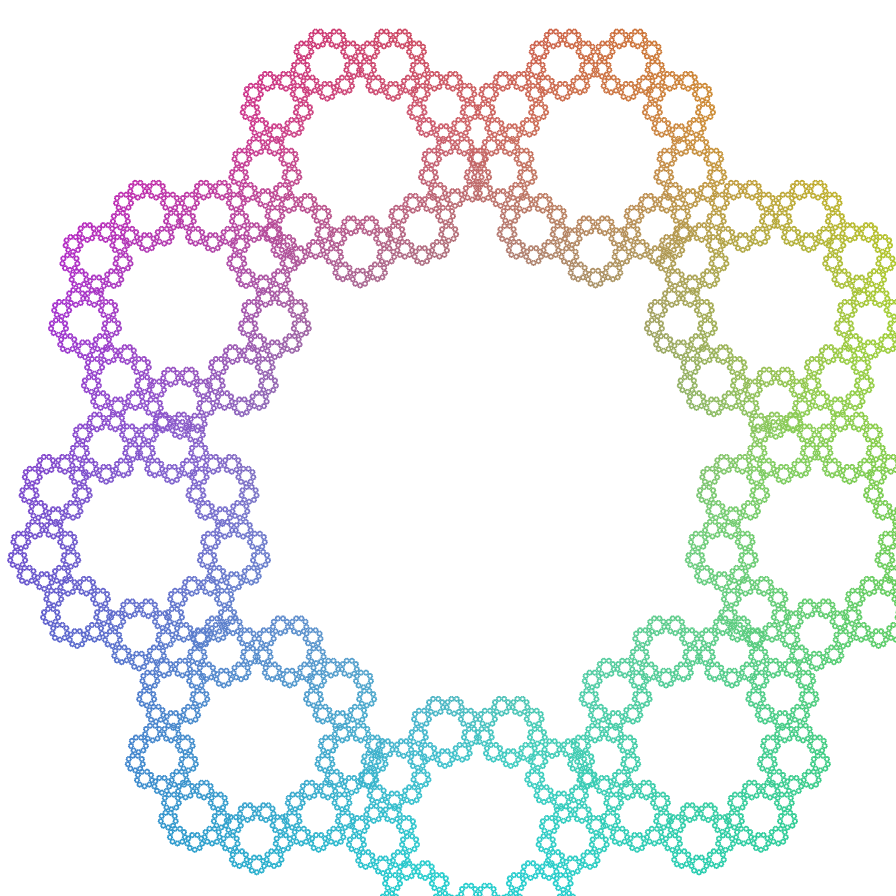
Write a Shadertoy shader that draws this pattern.

```glsl
// Draws a ring of nine rings, nested as a fractal, tinted by position on white.

const vec2  CENTER = vec2(0.5333, 0.4667);   // canvas units
const float RADIUS = 0.5333;                 // circumradius of the whole figure
const float SHRINK = 0.28;                   // size of each copy in its parent
const float COPIES = 9.0;
const int   DEPTH = 5;
const float DOT_RADIUS = 0.0011;             // smallest drawn dot
const float CULL_MARGIN = 0.006;
const float TAU = 6.2831853;
const float START_ANGLE = -0.25 * TAU;       // first copy points down

const vec3  PAPER = vec3(1.0);
const vec3  TINT_BASE = vec3(0.49, 0.60, 0.60);
const vec3  TINT_SLOPE = vec3(0.42, 0.46, 0.46);
const vec3  TINT_ANGLES = radians(vec3(90.0, -40.0, 220.0));
const float TINT_MIN = 0.13;
const float TINT_MAX = 0.80;

vec2 direction(float angle) {
    return vec2(cos(angle), sin(angle));
}

// Move into the nearest copy, or into its closest neighbour.
vec2 enterCopy(vec2 p, bool neighbour) {
    float stepAngle = TAU / COPIES;
    float sector = (atan(p.y, p.x) - START_ANGLE) / stepAngle;
    float index = floor(sector + 0.5);
    if (neighbour) index += sector < index ? -1.0 : 1.0;
    vec2 copyCenter = (1.0 - SHRINK) * direction(START_ANGLE + index * stepAngle);
    return (p - copyCenter) / SHRINK;
}

// Distance to the nearest dot; each bit of path picks a copy at one level,
// since at most two neighbouring copies overlap anywhere.
float fractalDistance(vec2 p) {
    float nearest = 1.0;
    for (int path = 0; path < (1 << DEPTH); path++) {
        vec2 q = p;
        float scale = RADIUS;
        bool inside = true;
        for (int level = 0; level < DEPTH; level++) {
            q = enterCopy(q, ((path >> level) & 1) == 1);
            scale *= SHRINK;
            if ((length(q) - 1.0) * scale > CULL_MARGIN) {
                inside = false;
                break;
            }
        }
        if (inside) nearest = min(nearest, length(q) * scale);
    }
    return nearest;
}

// Each channel grows along its own direction across the figure.
vec3 tint(vec2 p) {
    vec3 along = p.x * cos(TINT_ANGLES) + p.y * sin(TINT_ANGLES);
    return clamp(TINT_BASE + TINT_SLOPE * along, TINT_MIN, TINT_MAX);
}

void mainImage(out vec4 fragColor, in vec2 fragCoord) {
    float pixel = 1.0 / min(iResolution.x, iResolution.y);
    vec2 p = (fragCoord * pixel - CENTER) / RADIUS;

    float coverage = clamp(0.5 + (DOT_RADIUS - fractalDistance(p)) / pixel, 0.0, 1.0);
    fragColor = vec4(mix(PAPER, tint(p), coverage), 1.0);
}
```
